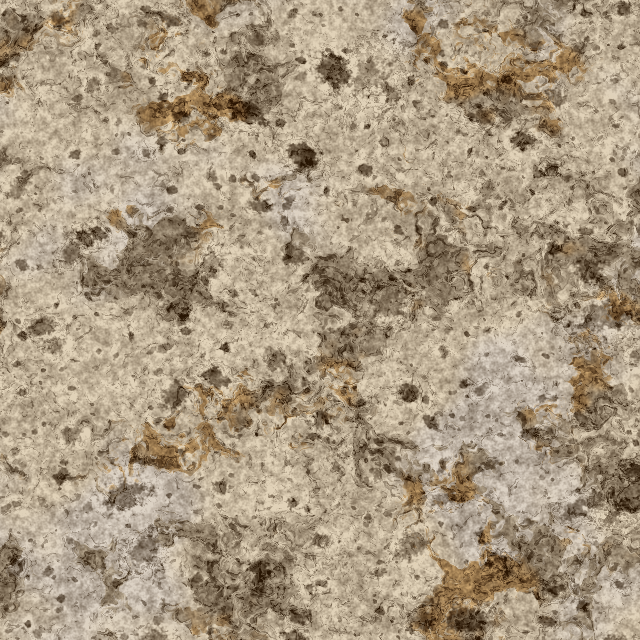
Give the GLSL for this texture, as a WebGL 2 fragment shader.

```glsl
#version 300 es
precision highp float;

// Weathered plaster: pale ground with ragged brown stains, scattered dark
// pits with chalky rims, curling hairlines and fine grit. Layers of gradient
// noise and jittered cells add up to one tone, which is then coloured.

#define PALE vec3(0.82, 0.76, 0.66)
#define DARK vec3(0.31, 0.24, 0.16)
#define RUST vec3(1.08, 0.96, 0.76)
#define CHALK vec3(0.98, 1.00, 1.07)
#define GROUND_TONE 0.89
#define STAIN_SCALE vec2(4.6, 6.0)
#define STAIN_DEPTH 0.44
#define PIT_DENSITY 0.38
#define PIT_DEPTH 0.64
#define GRIT_DEPTH 0.36
#define LINE_DEPTH 0.30
#define GRAIN_DEPTH 0.34

uniform vec2 u_resolution;
out vec4 fragColor;

// Integer hash of a cell, two values in 0..1
vec2 hash2(vec2 cell) {
    uvec2 v = uvec2(ivec2(cell)) * 1664525u + 1013904223u;
    v.x += v.y * 1664525u;
    v.y += v.x * 1664525u;
    v ^= v >> 16u;
    v.x += v.y * 1664525u;
    v.y += v.x * 1664525u;
    v ^= v >> 16u;
    return vec2(v >> 8u) / 16777216.0;
}

float cornerSlope(vec2 cell, vec2 offset) {
    float angle = 6.2832 * hash2(cell).x;
    return dot(vec2(cos(angle), sin(angle)), offset);
}

float gradientNoise(vec2 p) {
    vec2 i = floor(p), f = p - i;
    vec2 u = f * f * f * (f * (f * 6.0 - 15.0) + 10.0);
    vec2 e = vec2(1.0, 0.0);
    float low = mix(cornerSlope(i, f), cornerSlope(i + e.xy, f - e.xy), u.x);
    float high = mix(cornerSlope(i + e.yx, f - e.yx), cornerSlope(i + e.xx, f - e.xx), u.x);
    return 1.5 * mix(low, high, u.y);
}

// Octave sum, scaled so that its spread does not depend on the gain
float fbm(vec2 p, int octaves, float gain) {
    float sum = 0.0, power = 0.0, amplitude = 1.0;
    for (int k = 0; k < octaves; k++) {
        sum += amplitude * gradientNoise(p);
        power += amplitude * amplitude;
        amplitude *= gain;
        p = mat2(1.6, 1.2, -1.2, 1.6) * p + 17.3;
    }
    return sum * inversesqrt(power);
}

// Pits in jittered cells: x = darkness, y = pale rim, z = faint rings
vec3 pits(vec2 p, float cells, float ragged) {
    vec2 q = p * cells + cells * 3.7;
    vec2 home = floor(q);
    vec3 result = vec3(0.0);
    for (int j = -1; j <= 1; j++)
    for (int i = -1; i <= 1; i++) {
        vec2 cell = home + vec2(i, j);
        vec2 place = hash2(cell), kind = hash2(cell + 91.0), shape = hash2(cell + 233.0);
        if (kind.x > PIT_DENSITY) continue;
        float radius = mix(0.10, 0.34, kind.y * kind.y);
        vec2 d = q - cell - 0.15 - 0.7 * place;
        float turn = (shape.x - 0.5) * 2.0;
        d = mat2(cos(turn), sin(turn), -sin(turn), cos(turn)) * d;
        d.y *= 1.0 + 0.6 * shape.y;
        float reach = length(d) / radius + ragged;
        float depth = mix(0.5, 1.0, shape.x);
        result.x = max(result.x, depth * (1.0 - smoothstep(0.65, 1.10, reach)));
        result.y = max(result.y, exp(-pow((reach - 1.4) / 0.25, 2.0)));
        float band = smoothstep(1.1, 1.3, reach) * (1.0 - smoothstep(1.7, 2.2, reach));
        result.z = max(result.z, band * step(0.6, shape.y) * smoothstep(0.3, 0.9, sin(reach * 15.0)));
    }
    return result;
}

void main() {
    vec2 p = gl_FragCoord.xy / u_resolution.y;

    // Shared fields
    vec2 warp = vec2(fbm(p * 11.0 + 5.0, 4, 0.6), fbm(p * 11.0 + 47.0, 4, 0.6));
    float grain = fbm(p * 70.0 + 13.0, 3, 0.85);
    float mottle = fbm(p * vec2(13.0, 16.0) + 71.0, 5, 0.7);
    float region = fbm(p * 3.2 + 29.0, 3, 0.5);

    // Stains with ragged edges
    float stainField = fbm(p * STAIN_SCALE + 0.25 * warp + 8.0, 7, 0.68);
    float stain = smoothstep(0.08, 0.32, stainField + 0.10 * grain);

    // Pits in three sizes
    vec2 bent = p + 0.007 * warp;
    float ragged = 0.45 * mottle + 0.35 * grain;
    vec3 pit = pits(bent, 8.0, ragged);
    pit = max(pit, pits(bent, 17.0, ragged));
    pit = max(pit, pits(bent, 36.0, ragged) * vec3(0.9, 0.6, 0.3));

    // Grit gathers around the stains
    float gritField = fbm(p * vec2(48.0, 56.0) + 2.0 * warp, 4, 0.75);
    float grit = smoothstep(0.28, 0.55, gritField + 0.35 * stainField);

    // Curling hairlines along the contours of a warped field
    float contour = 4.0 * gradientNoise(p * 15.0 + 1.3 * warp + 33.0);
    float hairline = 1.0 - smoothstep(0.04, 0.20, abs(fract(contour) - 0.5));
    hairline *= smoothstep(-0.05, 0.30, region + 0.5 * mottle) * smoothstep(-0.25, 0.25, gritField);

    // Sum of the layers
    float tone = GROUND_TONE + GRAIN_DEPTH * grain + 0.24 * mottle;
    tone -= STAIN_DEPTH * stain + GRIT_DEPTH * grit;
    tone -= LINE_DEPTH * max(hairline, pit.z);
    tone += 0.14 * pit.y * (1.0 - pit.x);
    tone -= PIT_DEPTH * pit.x * (1.0 - 0.35 * stain);
    tone = clamp(tone, -0.3, 1.12);

    // Tint: rusty stains, cooler chalky areas
    vec3 color = mix(DARK, PALE, tone);
    float rust = stain * smoothstep(0.05, 0.45, fbm(p * 5.0 + 61.0, 4, 0.6));
    float chalk = smoothstep(0.05, 0.50, -region) * (1.0 - stain);
    color *= mix(vec3(1.0), RUST, rust) * mix(vec3(1.0), CHALK, chalk);
    fragColor = vec4(clamp(color, 0.0, 1.0), 1.0);
}
```
